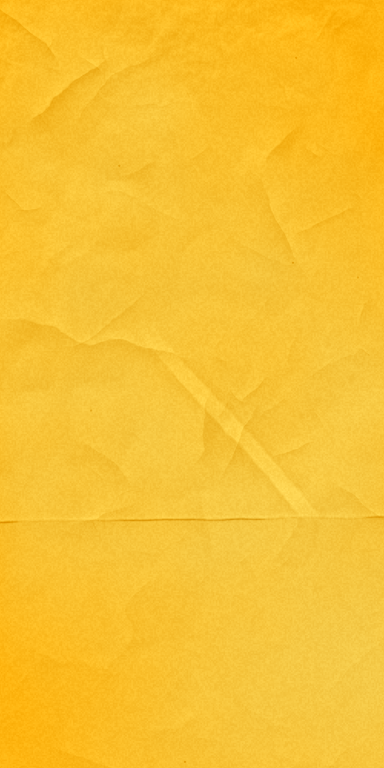
Give the GLSL for this texture, as a Shadertoy shader.

```glsl
// Crumpled yellow paper: a broad tone gradient with deep orange corners,
// soft ridged-noise relief, large and small one-sided creases, a long level
// fold and a raised diagonal band, finished with fine paper grain.

#define DEEP_YELLOW vec3(0.995, 0.710, 0.065)
#define PALE_YELLOW vec3(0.962, 0.783, 0.260)
#define SHADE_TINT vec3(0.45, 0.78, 0.95)
#define CREASE_CELL 0.27
#define CREASE_DEPTH 0.100
#define RELIEF_DEPTH 0.36
#define BAND_DEPTH 0.060
#define FOLD_DEPTH 0.070
#define GRAIN_DEPTH 0.060
#define GRAIN_SCALE 250.0

float hash(vec2 p) {
    vec3 q = fract(vec3(p.xyx) * 0.1031);
    q += dot(q, q.yzx + 33.33);
    return fract((q.x + q.y) * q.z);
}

float noise(vec2 p) {
    vec2 i = floor(p), f = fract(p);
    f = f * f * f * (f * (f * 6.0 - 15.0) + 10.0);
    return mix(mix(hash(i), hash(i + vec2(1, 0)), f.x),
               mix(hash(i + vec2(0, 1)), hash(i + vec2(1, 1)), f.x), f.y);
}

float fbm(vec2 p) {
    float sum = 0.0, gain = 0.5;
    for (int i = 0; i < 4; i++) {
        sum += gain * noise(p);
        p = mat2(1.6, 1.2, -1.2, 1.6) * p + 7.3;
        gain *= 0.5;
    }
    return sum;
}

// Height of the crumpled sheet, with narrow valleys
float paperHeight(vec2 p) {
    float height = 0.0, gain = 0.6;
    p = mat2(0.8, 0.6, -0.6, 0.8) * p * 3.2 + 11.0;
    for (int i = 0; i < 3; i++) {
        float n = noise(p) * 2.0 - 1.0;
        height += gain * sqrt(n * n + 0.002);
        p = mat2(1.4, 1.2, -1.2, 1.4) * p + 4.7;
        gain *= 0.45;
    }
    return height;
}

// Crease from a to b: light on its left side, dark on its right side
float crease(vec2 p, vec2 a, vec2 b, float reach, float softness) {
    float len = length(b - a);
    vec2 dir = (b - a) / len, q = p - a;
    float along = dot(q, dir) / len;
    float d = dot(q, vec2(-dir.y, dir.x));
    float taper = smoothstep(0.0, 0.3, along) * (1.0 - smoothstep(0.7, 1.0, along));
    float side = smoothstep(-softness, softness, d) * 2.0 - 1.0;
    return taper * side * exp(-abs(d) / reach);
}

// One random crease per unit cell, many of them nearly level
float scatteredCreases(vec2 p, float softness) {
    vec2 cell = floor(p);
    float shade = 0.0;
    for (int y = -1; y <= 1; y++)
    for (int x = -1; x <= 1; x++) {
        vec2 id = cell + vec2(x, y) + 40.0;
        vec2 jitter = vec2(hash(id), hash(id + 17.3));
        vec2 center = id - 40.0 + jitter;
        float angle = (hash(id + 31.7) - 0.5) * 2.4;
        vec2 arm = vec2(cos(angle), sin(angle)) * mix(0.25, 0.7, hash(id + 53.1));
        float depth = mix(0.15, 1.0, hash(id + 71.9));
        float shading = crease(p, center - arm, center + arm, mix(0.035, 0.16, jitter.x), softness);
        shade += depth * shading * (shading < 0.0 ? 1.0 : 0.6);
    }
    return shade;
}

// 0 is deep orange yellow, 1 is pale yellow
float paperTone(vec2 p) {
    vec2 low = p - vec2(-0.08, 0.16), high = p - vec2(1.08, 1.92);
    float tone = 0.97 - 0.32 * smoothstep(0.9, 1.8, p.y);
    tone -= 0.90 * exp(-dot(low, low) * 5.5);
    tone -= 0.42 * exp(-dot(high, high) * 4.5);
    tone -= 0.25 * exp(-p.x * 10.0) + 0.25 * exp((p.x - 1.0) * 10.0) * smoothstep(0.5, 1.1, p.y);
    tone -= 0.25 * exp((p.y - 2.0) * 12.0) + 0.15 * exp(-p.y * 9.0);
    return tone + 0.60 * (fbm(p * 3.0 + 5.0) - 0.47);
}

void mainImage(out vec4 fragColor, in vec2 fragCoord) {
    vec2 p = fragCoord / iResolution.x;
    vec2 wobble = vec2(fbm(p * 9.0), fbm(p * 9.0 + 21.0)) - 0.47;
    vec2 sway = vec2(noise(p * 4.0 + 2.0), noise(p * 4.0 + 33.0)) - 0.5;
    vec2 bent = p + wobble * 0.06;

    // Relief lit from above, calmer below the level fold
    float crumple = mix(0.4, 1.0, smoothstep(0.35, 0.75, p.y));
    vec2 toLight = vec2(-0.006, 0.012);
    float shade = RELIEF_DEPTH * crumple * (paperHeight(bent) - paperHeight(bent + toLight));

    // Large creases, and clusters of small sharp ones
    vec2 curved = (bent + sway * 0.09) / CREASE_CELL;
    float cluster = smoothstep(0.45, 0.65, noise(p * 4.5 + 14.0));
    shade += CREASE_DEPTH * crumple * scatteredCreases(curved, 0.012);
    shade += 0.7 * CREASE_DEPTH * crumple * cluster * scatteredCreases(curved * 2.7 + 9.0, 0.03);

    // Worn, finely wrinkled top edge
    float worn = smoothstep(1.6, 1.9, p.y) * smoothstep(0.35, 0.6, noise(p * 6.0));
    shade += 0.16 * worn * (fbm(p * 28.0) - fbm(p * 28.0 + vec2(-0.1, 0.25)));

    // Raised diagonal band and the ridge that leads into it
    vec2 ridge = p + wobble * 0.022;
    vec2 top = vec2(0.34, 1.18), foot = vec2(0.90, 0.56), halfBand = vec2(0.015, 0.013);
    float band = crease(ridge, top - halfBand, foot - halfBand, 0.022, 0.005)
               - 0.8 * crease(ridge, top + halfBand, foot + halfBand, 0.020, 0.006);
    shade += BAND_DEPTH * band * smoothstep(0.62, 0.68, p.y);
    shade += BAND_DEPTH * crease(bent, vec2(-0.06, 1.18), vec2(0.56, 1.06), 0.030, 0.004);

    // Long level fold with a thin broken shadow line
    float d = p.y - 0.641 - 0.012 * p.x - wobble.y * 0.010;
    float wear = smoothstep(0.3, 0.7, noise(vec2(p.x * 11.0, 3.0)));
    shade += FOLD_DEPTH * 0.65 * exp(-abs(d - 0.006) / 0.005);
    shade -= FOLD_DEPTH * mix(0.5, 3.0, wear) * exp(-d * d / 0.000007);
    shade -= FOLD_DEPTH * 0.35 * exp(-abs(d) / 0.025) * step(d, 0.0);

    // Fine grain and rare dark specks
    float grain = noise(p * GRAIN_SCALE) + 0.3 * noise(p * GRAIN_SCALE * 0.43 + 9.0) - 0.65;
    shade += GRAIN_DEPTH * grain;
    vec2 speckCell = floor(p * 24.0);
    vec2 speckAt = 0.2 + 0.6 * vec2(hash(speckCell + 3.0), hash(speckCell + 8.0));
    float speck = 1.0 - smoothstep(0.03, 0.10, length(fract(p * 24.0) - speckAt));
    shade -= 0.14 * speck * step(0.994, hash(speckCell + 13.0));

    vec3 color = mix(DEEP_YELLOW, PALE_YELLOW, clamp(paperTone(p), 0.0, 1.1));
    fragColor = vec4(clamp(color + shade * SHADE_TINT, 0.0, 1.0), 1.0);
}
```
